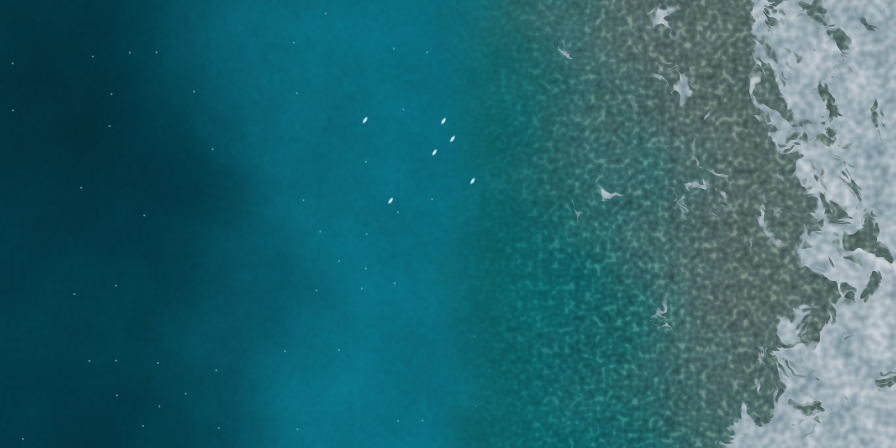
A Shadertoy shader for this texture:

```glsl
// Aerial view of a teal sea shading into sandy shallows and lacy white surf.

const vec3 DEEP = vec3(0.012, 0.225, 0.275);
const vec3 BLUE = vec3(0.040, 0.430, 0.505);
const vec3 GREEN = vec3(0.045, 0.390, 0.410);
const vec3 SAND = vec3(0.340, 0.425, 0.415);
const vec3 FOAM_SHADE = vec3(0.47, 0.57, 0.62);
const vec3 FOAM_LIGHT = vec3(0.83, 0.85, 0.88);
const float GRAIN = 0.30;        // contrast of the shallow ripples
const float LACE_WIDTH = 0.30;   // vein width at full foam cover
const float SPECK_CELLS = 13.0;  // flecks per canvas height

// Depth shading: centre, radius, amount (negative is darker)
const vec4 SHADES[7] = vec4[7](
  vec4(0.10, 0.76, 0.22, -0.16), vec4(0.44, 0.57, 0.16, -0.24),
  vec4(0.59, 0.33, 0.11, -0.20), vec4(0.30, 0.04, 0.22, -0.10),
  vec4(0.14, 0.27, 0.18, 0.10), vec4(0.52, 0.92, 0.16, 0.16),
  vec4(0.68, 0.10, 0.18, 0.12));

// Drifting foam: centre, radius, cover
const vec4 PATCHES[7] = vec4[7](
  vec4(1.46, 0.94, 0.06, 0.62), vec4(1.51, 0.77, 0.09, 0.58),
  vec4(1.57, 0.58, 0.09, 0.38), vec4(1.335, 0.545, 0.06, 0.52),
  vec4(1.255, 0.86, 0.05, 0.42), vec4(1.69, 0.49, 0.08, 0.42),
  vec4(1.50, 0.295, 0.05, 0.38));

const vec2 GLINTS[6] = vec2[6](
  vec2(0.99, 0.73), vec2(0.97, 0.66), vec2(1.01, 0.69),
  vec2(0.872, 0.552), vec2(1.055, 0.596), vec2(0.815, 0.732));

vec2 hash2(vec2 p) {
  vec3 q = fract(p.xyx * vec3(0.1031, 0.1030, 0.0973));
  q += dot(q, q.yzx + 33.33);
  return fract((q.xx + q.yz) * q.zy);
}

float slope(vec2 cell, vec2 offset) {
  float angle = 6.2832 * hash2(cell).x;
  return dot(vec2(cos(angle), sin(angle)), offset);
}

float gradientNoise(vec2 p) {
  vec2 i = floor(p), f = p - i;
  vec2 u = f * f * f * (f * (f * 6.0 - 15.0) + 10.0);
  vec2 e = vec2(1.0, 0.0);
  return mix(mix(slope(i, f), slope(i + e, f - e), u.x),
             mix(slope(i + e.yx, f - e.yx), slope(i + 1.0, f - 1.0), u.x), u.y);
}

float fbm(vec2 p) {
  float sum = 0.0, amp = 0.6;
  for (int i = 0; i < 4; i++) {
    sum += amp * gradientNoise(p);
    p = mat2(1.6, 1.2, -1.2, 1.6) * p + 17.3;
    amp *= 0.5;
  }
  return sum;
}

float bump(float t) { return exp(-t * t); }

// Seabed and water colour without foam
vec3 waterColor(vec2 p) {
  float depth = smoothstep(0.18, 0.82, p.x + 0.16 * fbm(p * 3.0));
  for (int i = 0; i < 7; i++)
    depth += SHADES[i].w * bump(length(p - SHADES[i].xy) / SHADES[i].z);
  vec3 col = mix(DEEP, BLUE, depth);
  col = mix(col, GREEN, smoothstep(0.94, 1.14, p.x + 0.12 * fbm(p * 4.0 + 5.0)));
  float sandy = smoothstep(1.06, 1.68, p.x + 0.30 * (p.y - 0.55) + 0.2 * fbm(p * 4.0 + 9.0));
  col = mix(col, SAND, sandy);
  float shallow = smoothstep(0.98, 1.40, p.x);
  float grain = gradientNoise(p * 85.0) + 0.7 * gradientNoise(p * 43.0 + 3.0);
  col *= 1.0 + 0.12 * fbm(p * 7.0) + grain * mix(0.045, GRAIN, shallow);
  return col + shallow * vec3(0.09, 0.06, 0.03) * smoothstep(0.15, 0.6, grain);
}

// Share of the surface that foam takes
float foamCover(vec2 p) {
  float edge = 1.69 + 0.12 * bump((p.y - 0.45) / 0.2) - 0.10 * bump(p.y / 0.1);
  float d = p.x - edge + 0.10 * fbm(p * 6.0 + 2.0);
  float cover = 0.10 * smoothstep(1.2, 1.5, p.x);
  for (int i = 0; i < 7; i++)
    cover = max(cover, PATCHES[i].w * bump(length(p - PATCHES[i].xy) / PATCHES[i].z));
  float surf = 0.66 * smoothstep(-0.05, 0.04, d) + 0.55 * smoothstep(0.04, 0.26, d);
  return max(cover, surf + 0.2 * smoothstep(0.0, 0.1, d) * smoothstep(0.5, 0.2, p.y));
}

// Distance-like field that is low along the foam veins
float veins(vec2 p) {
  vec2 w = p + 0.09 * vec2(fbm(p * 7.0), fbm(p * 7.0 + 31.0));
  w = vec2(w.x + 0.4 * w.y, w.y);
  return 0.60 * abs(gradientNoise(w * 10.0)) + 0.30 * abs(gradientNoise(w * 23.0 + 4.0))
       + 0.20 * abs(gradientNoise(w * 52.0 + 8.0));
}

void mainImage(out vec4 fragColor, in vec2 fragCoord) {
  vec2 p = fragCoord / iResolution.y;
  float px = 1.0 / iResolution.y;
  vec3 col = waterColor(p);

  // Surf and drifting lace
  float cover = foamCover(p);
  float width = LACE_WIDTH * cover;
  float foam = smoothstep(width + 0.045, width - 0.045, veins(p)) * smoothstep(0.02, 0.4, cover);
  float relief = 0.52 + 0.9 * fbm(p * 13.0 + 6.0) + 0.5 * gradientNoise(p * 60.0);
  float crest = bump((p.y - 0.52 + 0.67 * (p.x - 1.82) + 0.05 * fbm(p * 9.0)) / 0.013);
  relief += 0.5 * crest * smoothstep(1.8, 1.86, p.x);
  col = mix(col, mix(FOAM_SHADE, FOAM_LIGHT, clamp(relief, 0.0, 1.0)), 0.92 * foam);

  // Scattered flecks over the open water
  vec2 cell = floor(p * SPECK_CELLS);
  vec2 rnd = hash2(cell + 40.0);
  vec2 spot = (cell + 0.15 + 0.7 * hash2(cell + 90.0)) / SPECK_CELLS;
  float fleck = smoothstep(0.0015 + px, 0.0005, length(p - spot)) * step(0.76, rnd.x);
  col = mix(col, vec3(0.45, 0.70, 0.74), 0.7 * fleck * smoothstep(1.15, 0.95, p.x));

  // Bright slanted glints
  for (int i = 0; i < 6; i++) {
    vec2 q = p - GLINTS[i];
    float r = length(vec2(q.x - 0.5 * q.y, 0.6 * q.y));
    col = mix(col, vec3(0.88, 0.95, 0.96), 0.9 * smoothstep(0.0035 + px, 0.0015, r));
  }
  fragColor = vec4(clamp(col, 0.0, 1.0), 1.0);
}
```
